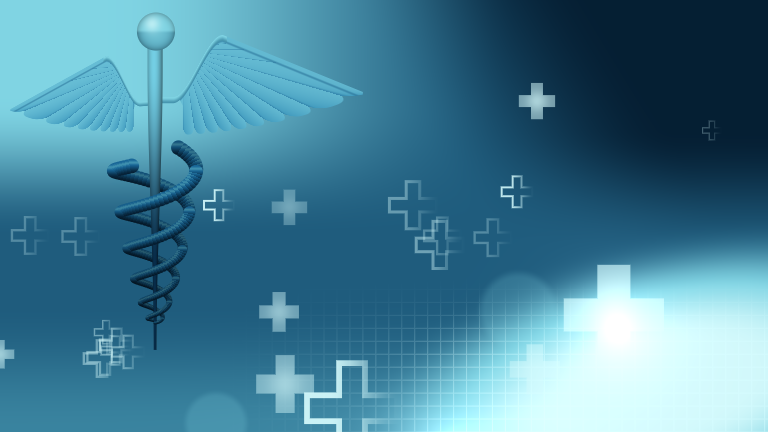
This background is drawn by a WebGL 1 fragment shader. Its source:

```glsl
precision highp float;
uniform vec2 u_resolution;

#define NAVY vec3(0.02, 0.12, 0.20)
#define TEAL vec3(0.12, 0.36, 0.49)
#define STEEL vec3(0.27, 0.58, 0.68)
#define SKY vec3(0.50, 0.83, 0.89)
#define PALE vec3(0.82, 0.97, 0.98)
#define ROD_X 35.9
#define WING_Y 77.5
#define GRID_STEP 3.0
#define COIL_STEPS 160

// Lengths are in hundredths of the canvas height
float hash(float n) { return fract(sin(n * 12.9898) * 43758.5453); }

float cover(float d) { return clamp(0.5 - d * u_resolution.y / 100.0, 0.0, 1.0); }

float box(vec2 p, vec2 halfSize) {
  vec2 d = abs(p) - halfSize;
  return length(max(d, 0.0)) + min(max(d.x, d.y), 0.0);
}

float crossDist(vec2 p, float r) {
  return min(box(p, vec2(r, r * 0.33)), box(p, vec2(r * 0.33, r)));
}

void solidCross(inout vec3 col, vec2 p, float r, float alpha) {
  float core = 0.65 + 0.35 * exp(-dot(p, p) / (r * r) * 3.0);
  col = mix(col, PALE, cover(crossDist(p, r)) * alpha * core);
}

// Outline that fades toward its right arm
void lineCross(inout vec3 col, vec2 p, float r, float alpha) {
  float d = crossDist(p, r);
  float ring = cover(max(d, -d - 0.12 * r));
  col = mix(col, PALE, ring * alpha * (1.0 - smoothstep(-0.5, 1.1, p.x / r)));
}

void disc(inout vec3 col, vec2 p, float r, float alpha) {
  col = mix(col, SKY, alpha * (1.0 - smoothstep(0.75 * r, r, length(p))));
}

vec3 backdrop(vec2 p) {
  vec3 col = mix(TEAL, STEEL, 0.7 * (1.0 - smoothstep(0.0, 30.0, p.y)));
  float shade = smoothstep(85.0, 145.0, p.x + 0.6 * (p.y - 88.0));
  col = mix(col, NAVY, shade * smoothstep(40.0, 70.0, p.y));
  float dawn = smoothstep(45.0, 77.0, p.y) * (1.0 - smoothstep(25.0, 120.0, p.x));
  col = mix(col, SKY, dawn);
  vec2 q = p - vec2(153.0, 10.0);
  q.y -= 0.2 * q.x;
  float glow = 1.0 - smoothstep(0.2, 1.1, length(q / vec2(75.0, 36.0)));
  col = mix(col, SKY, smoothstep(0.0, 0.6, glow));
  col = mix(col, PALE, smoothstep(0.45, 1.0, glow));
  // Fine grid over the lower part
  vec2 cell = abs(fract(p / GRID_STEP) - 0.5) * GRID_STEP;
  float line = cover(0.5 * GRID_STEP - 0.12 - max(cell.x, cell.y));
  float area = (1.0 - smoothstep(15.0, 36.0, p.y)) * smoothstep(50.0, 135.0, p.x);
  return mix(col, PALE + 0.03, line * area * 0.45);
}

void wing(inout vec3 col, vec2 p) {
  float left = step(p.x, ROD_X);
  float u = (abs(p.x - ROD_X) - 1.8) / mix(46.3, 31.7, left);
  float h = p.y - WING_Y;
  h = mix(h, (h + 2.8 * u + 0.9) / 0.78, left);
  float top = 14.4 * smoothstep(0.05, 0.3, u) - 13.2 * max(u - 0.3, 0.0) / 0.7;
  float fan = fract(-atan(h - 11.0, (u - 0.1) * 46.0) * 7.0);
  float bottom = -8.8 + 9.3 * u * u + 1.6 * pow(abs(fan - 0.5) * 2.0, 3.0);
  float root = (0.1 - u) * 46.0 - max(h + 2.0, 0.0) * 0.5;
  float d = max(max(h - top, bottom - h), max(root, (u - 1.0) * 46.0));
  float depth = clamp((top - h) / max(top - bottom, 0.1), 0.0, 1.0);
  vec3 feather = mix(SKY, STEEL * vec3(0.7, 0.95, 1.05), 0.35 + 0.5 * depth * fan);
  feather = mix(feather, TEAL * 1.3, 0.55 * smoothstep(0.88, 1.0, fan) * step(1.4, top - h));
  feather = mix(feather, TEAL * 1.2, 0.6 * (1.0 - smoothstep(0.0, 0.5, abs(top - h - 1.4))));
  col = mix(col, feather, cover(d) * 0.9);
  // Bar joining the wing to the rod
  float bar = max(abs(h - top + 0.7) - 0.7, max(u - 0.32, -u - 0.1) * 46.0);
  col = mix(col, mix(STEEL, SKY, smoothstep(-1.4, 0.0, h - top)), cover(bar));
}

vec3 coilColour(float lit, float y) {
  vec3 body = mix(NAVY, TEAL * vec3(0.7, 1.05, 1.15), smoothstep(-1.0, 0.3, lit));
  body = mix(body, STEEL, 0.8 * exp(-18.0 * (lit - 0.45) * (lit - 0.45)));
  return body * mix(0.65, 1.05, smoothstep(25.0, 65.0, y));
}

void staff(inout vec3 col, vec2 p) {
  // Two opposed coils; x holds distance, y the lighting offset
  vec2 front = vec2(99.0, 0.0), back = front;
  if (abs(p.x - ROD_X) < 14.0 && p.y > 20.0 && p.y < 70.0) {
    for (int i = 0; i < COIL_STEPS; i++) {
      float s = float(i) / float(COIL_STEPS - 1);
      float turn = mix(-1.0, 17.3, s);
      float r = mix(1.7, 0.35, s);
      vec2 axis = vec2(ROD_X, 63.7 - 38.2 * (1.0 - pow(1.0 - s, 1.6)));
      vec2 swing = (10.0 - 9.1 * s) * vec2(cos(turn), -0.25 * sin(turn));
      vec2 near = p - axis - swing * sign(sin(turn));
      vec2 far = p - axis + swing * sign(sin(turn));
      float dn = length(near) - r, df = length(far) - r;
      if (dn < front.x) front = vec2(dn, near.y / r);
      if (df < back.x) back = vec2(df, far.y / r);
    }
  }
  col = mix(col, coilColour(back.y, p.y) * 0.8, cover(back.x));
  float halfWidth = mix(0.3, 1.75, smoothstep(19.0, 85.0, p.y));
  float across = (p.x - ROD_X) / halfWidth;
  float rod = max(abs(p.x - ROD_X) - halfWidth, abs(p.y - 54.0) - 35.0);
  vec3 metal = mix(NAVY * 1.3, mix(STEEL, SKY, 0.6), smoothstep(38.0, 85.0, p.y));
  metal *= 1.1 - 0.4 * across * across - 0.12 * across;
  col = mix(col, metal, cover(rod));
  col = mix(col, coilColour(front.y, p.y), cover(front.x));
  // Glass ball
  vec2 b = (p - vec2(36.1, 92.7)) / 4.4;
  vec3 glass = mix(SKY, STEEL, 0.75 * smoothstep(0.1, -0.1, b.y) * (0.4 + 0.6 * dot(b, b)));
  glass = mix(glass, PALE, 0.7 * exp(-6.0 * dot(b - vec2(-0.2, 0.4), b - vec2(-0.2, 0.4))));
  col = mix(col, glass * (1.0 - 0.25 * pow(dot(b, b), 3.0)), cover((length(b) - 1.0) * 4.4));
}

void main() {
  vec2 p = 100.0 * gl_FragCoord.xy / u_resolution.y;
  vec3 col = backdrop(p);
  // Soft light discs
  disc(col, p - vec2(50.0, 2.0), 8.0, 0.2);
  disc(col, p - vec2(120.0, 28.0), 10.0, 0.2);
  col += 0.25 * exp(-length((p - vec2(105.0, -1.0)) / vec2(13.0, 6.0)));
  // Faint row and cluster of outlined crosses
  for (int i = 0; i < 4; i++) {
    float n = float(i);
    lineCross(col, p - vec2(7.0 + 11.7 * n + 72.0 * step(2.0, n), 45.5 - hash(n)), 4.5, 0.3);
  }
  for (int i = 0; i < 6; i++) {
    float n = float(i) + 3.0;
    vec2 c = vec2(21.0 + 11.0 * hash(n), 17.0 + 14.0 * hash(n + 20.0));
    lineCross(col, p - c, 2.5 + 2.5 * hash(n + 40.0), 0.45);
  }
  // Larger crosses
  lineCross(col, p - vec2(81.5, 5.5), 11.1, 0.95);
  lineCross(col, p - vec2(119.7, 55.6), 3.8, 0.9);
  lineCross(col, p - vec2(50.7, 52.5), 3.7, 0.95);
  lineCross(col, p - vec2(95.6, 52.5), 5.8, 0.4);
  lineCross(col, p - vec2(101.8, 43.3), 5.8, 0.45);
  lineCross(col, p - vec2(164.8, 69.8), 2.3, 0.3);
  solidCross(col, p - vec2(124.3, 76.6), 4.2, 0.8);
  solidCross(col, p - vec2(67.0, 52.0), 4.1, 0.45);
  solidCross(col, p - vec2(64.6, 27.8), 4.6, 0.65);
  solidCross(col, p - vec2(66.0, 11.1), 6.7, 0.7);
  solidCross(col, p - vec2(123.8, 14.5), 5.8, 0.7);
  solidCross(col, p - vec2(0.0, 18.0), 3.3, 0.7);
  solidCross(col, p - vec2(142.1, 27.1), 11.6, 0.95);
  col += 0.3 * exp(-length(p - vec2(143.0, 24.0)) / 7.0);
  wing(col, p);
  staff(col, p);
  gl_FragColor = vec4(clamp(col, 0.0, 1.0), 1.0);
}
```
